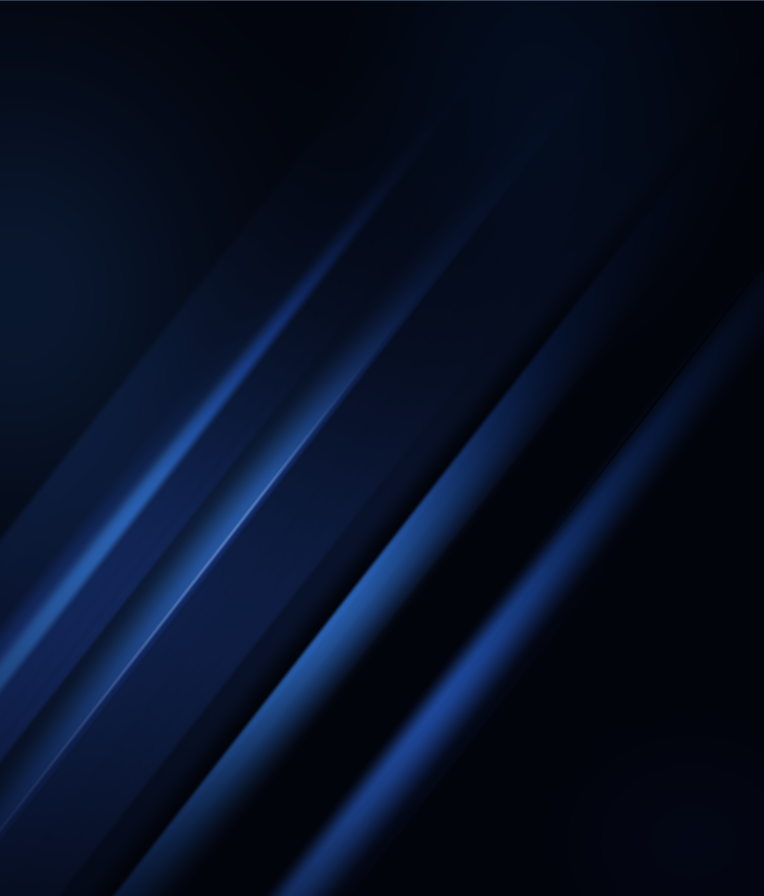
Write a Shadertoy shader that draws this background.

```glsl
// Slanted beams of blue light over a near-black navy ground.
// Space is sheared so every beam is upright: x runs across the beams, y is height.
// Each beam is a soft-edged strip that fades along its length; all are added up.

struct Beam {
    vec4 span;   // left edge, left softness, right edge, right softness
    vec3 reach;  // height of the peak, fade length below, fade length above
    vec3 tint;   // light added at the peak
};

const float SLOPE = 1.28;
const float GRAIN_DENSITY = 150.0;
const float GRAIN_STRENGTH = 0.07;
const float CREASE_DEPTH = 0.65;
const float RIM_WIDTH = 0.0018;

const vec3 GROUND = vec3(0.006, 0.014, 0.042);
const vec3 SIDE_GLOW = vec3(0.030, 0.076, 0.140);
const vec3 TOP_GLOW = vec3(0.005, 0.033, 0.068);
const vec3 CORNER_GLOW = vec3(0.007, 0.010, 0.035);
const vec3 RIM = vec3(0.25, 0.30, 0.38);

// Wide translucent panes
const Beam HAZE = Beam(vec4(-0.316, 0.012, 0.125, 0.040), vec3(0.38, 0.40, 0.33), vec3(0.025, 0.055, 0.120));
const Beam LEFT_PANE = Beam(vec4(-0.240, 0.025, -0.113, 0.008), vec3(0.30, 0.30, 0.22), vec3(0.032, 0.064, 0.155));
const Beam MIDDLE_PANE = Beam(vec4(-0.052, 0.004, 0.070, 0.009), vec3(0.28, 0.30, 0.20), vec3(0.020, 0.042, 0.095));

// First beam: pale core and bluer tail
const Beam FIRST_CORE = Beam(vec4(-0.216, 0.024, -0.172, 0.014), vec3(0.40, 0.27, 0.17), vec3(0.085, 0.200, 0.270));
const Beam FIRST_TAIL = Beam(vec4(-0.210, 0.024, -0.172, 0.016), vec3(0.61, 0.20, 0.15), vec3(0.035, 0.100, 0.270));

// Second beam: wide glow, tail and thin silver line
const Beam SECOND_GLOW = Beam(vec4(-0.128, 0.070, -0.052, 0.007), vec3(0.42, 0.24, 0.16), vec3(0.075, 0.160, 0.210));
const Beam SECOND_TAIL = Beam(vec4(-0.108, 0.052, -0.046, 0.007), vec3(0.42, 0.42, 0.26), vec3(0.035, 0.090, 0.230));
const Beam SILVER_LINE = Beam(vec4(-0.061, 0.003, -0.054, 0.003), vec3(0.42, 0.26, 0.10), vec3(0.170, 0.140, 0.090));

// Third beam: crisp left edge, long falloff to the right
const Beam THIRD_CORE = Beam(vec4(0.123, 0.007, 0.212, 0.080), vec3(0.31, 0.22, 0.17), vec3(0.120, 0.255, 0.390));
const Beam THIRD_TAIL = Beam(vec4(0.122, 0.009, 0.205, 0.075), vec3(0.42, 0.46, 0.22), vec3(0.025, 0.095, 0.250));
const Beam THIRD_VEIL = Beam(vec4(0.145, 0.030, 0.198, 0.007), vec3(0.38, 0.18, 0.20), vec3(0.010, 0.024, 0.058));

// Fourth beam: round and deep blue
const Beam FOURTH_CORE = Beam(vec4(0.291, 0.034, 0.384, 0.062), vec3(0.19, 0.30, 0.22), vec3(0.100, 0.225, 0.460));
const Beam FOURTH_TAIL = Beam(vec4(0.288, 0.036, 0.380, 0.060), vec3(0.42, 0.30, 0.24), vec3(0.015, 0.065, 0.160));
const Beam FOURTH_VEIL = Beam(vec4(0.335, 0.020, 0.394, 0.006), vec3(0.15, 0.20, 0.18), vec3(0.007, 0.016, 0.045));

// Dark fold on the fourth beam; its tint is unused
const Beam CREASE = Beam(vec4(0.299, 0.002, 0.304, 0.002), vec3(0.56, 0.13, 0.16), vec3(0.0));

const Beam BEAMS[14] = Beam[14](
    HAZE, LEFT_PANE, MIDDLE_PANE, FIRST_CORE, FIRST_TAIL,
    SECOND_GLOW, SECOND_TAIL, SILVER_LINE,
    THIRD_CORE, THIRD_TAIL, THIRD_VEIL,
    FOURTH_CORE, FOURTH_TAIL, FOURTH_VEIL);

float hash(float n) {
    return fract(sin(n * 127.1) * 43758.5453);
}

float noise(float x) {
    float cell = floor(x);
    return mix(hash(cell), hash(cell + 1.0), smoothstep(0.0, 1.0, x - cell));
}

// Strength of a beam, with edges never sharper than a pixel
float beamLight(Beam b, vec2 q) {
    float pixel = 1.5 / iResolution.y;
    float rise = smoothstep(b.span.x, b.span.x + max(b.span.y, pixel), q.x);
    float fall = 1.0 - smoothstep(b.span.z - max(b.span.w, pixel), b.span.z, q.x);
    float d = q.y - b.reach.x;
    d /= d < 0.0 ? b.reach.y : b.reach.z;
    return rise * fall * exp(-d * d);
}

float glow(vec2 p, vec2 center, vec2 radius) {
    vec2 d = (p - center) / radius;
    return exp(-dot(d, d));
}

void mainImage(out vec4 fragColor, in vec2 fragCoord) {
    vec2 p = fragCoord / iResolution.y;
    float width = iResolution.x / iResolution.y;
    vec2 sheared = vec2(p.x - p.y / SLOPE, p.y);

    // Ground and broad glows
    vec3 color = GROUND;
    color += SIDE_GLOW * glow(p, vec2(0.02, 0.67), vec2(0.23, 0.27));
    color += TOP_GLOW * glow(p, vec2(0.60, 0.92), vec2(0.16, 0.22));
    color += CORNER_GLOW * glow(p, vec2(width - 0.08, 0.06), vec2(0.13, 0.11));

    // Beams with faint lengthwise streaks
    vec3 light = vec3(0.0);
    for (int i = 0; i < 14; i++) {
        light += BEAMS[i].tint * beamLight(BEAMS[i], sheared);
    }
    float grain = noise(sheared.x * GRAIN_DENSITY) - 0.5;
    color += light * (1.0 + GRAIN_STRENGTH * grain);
    color *= 1.0 - CREASE_DEPTH * beamLight(CREASE, sheared);

    // Pale rim along the top
    color = mix(color, RIM, smoothstep(1.0 - RIM_WIDTH, 1.0, p.y));
    fragColor = vec4(color, 1.0);
}
```
